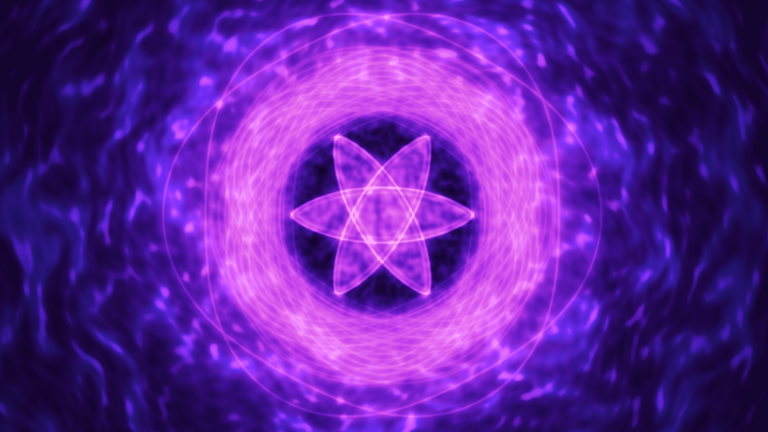
Give the GLSL for this background, as a Shadertoy shader.

```glsl
// A six-petalled light flower inside woven rings, over swirling violet haze.
// Haze, petals and strands all add to one energy value, which a colour ramp
// turns into light. Lengths are in canvas heights, measured from the flower.

const float TAU = 6.2831853;
const vec2 CENTER = vec2(-0.004, 0.002);     // flower, from canvas middle
const float PETAL_LENGTH = 0.211;
const float PETAL_WIDTH = 0.064;
const float PETAL_BLUNTNESS = 0.7;           // 0.5 is an ellipse, 1 a sharp lens
const float BAND_RADIUS = 0.325;
const float BAND_WIDTH = 0.085;
const float STRAND_INNER = 0.238;            // nearest reach of woven circles
const vec2 ELLIPSE_SIZE = vec2(0.208, 0.335);
const vec2 ELLIPSE_STEP = vec2(0.021, 0.017);
const float OUTER_RADIUS = 0.458;
const float OUTER_BULGE = 0.035;
const float OUTER_SHIFT = 0.014;
const float CORE_WIDTH = 0.003;
const float HALO_WIDTH = 0.014;
const vec3 BLUE_MIST = vec3(0.01, 0.07, 0.20);
const vec3 RAMP[7] = vec3[7](
    vec3(0.08, 0.015, 0.19), vec3(0.13, 0.03, 0.32), vec3(0.23, 0.06, 0.56),
    vec3(0.43, 0.11, 0.79), vec3(0.74, 0.23, 0.92), vec3(0.89, 0.41, 0.94),
    vec3(0.98, 0.66, 0.99));

vec2 gradientAt(vec2 cell, float period) {
    cell.x = mod(cell.x, period);
    float h = fract(sin(dot(cell, vec2(127.1, 311.7))) * 43758.5);
    return vec2(cos(h * TAU), sin(h * TAU));
}

// Gradient noise that repeats along x, so it can close around a circle
float noise(vec2 p, float period) {
    vec2 i = floor(p), f = p - i;
    vec2 u = f * f * f * (f * (f * 6.0 - 15.0) + 10.0);
    vec2 e = vec2(1.0, 0.0);
    float low = mix(dot(gradientAt(i, period), f),
                    dot(gradientAt(i + e, period), f - e), u.x);
    float high = mix(dot(gradientAt(i + e.yx, period), f - e.yx),
                     dot(gradientAt(i + e.xx, period), f - e.xx), u.x);
    return mix(low, high, u.y);
}

float bell(float x, float width) {
    return exp(-x * x / (width * width));
}

// Bright thread with a soft halo
float strand(float d) {
    float core = max(CORE_WIDTH, 0.8 / iResolution.y);
    return 0.8 * bell(d, core) + 0.32 * bell(d, HALO_WIDTH);
}

float ellipseDistance(vec2 p, vec2 size) {
    float k = length(p / size);
    return k * (k - 1.0) / max(length(p / (size * size)), 1e-4);
}

// Full-bodied leaf lying along x, pointed at both ends
float petalDistance(vec2 p) {
    float t = abs(p.x) / PETAL_LENGTH;
    float body = max(1.0 - t * t, 0.002);
    float edge = PETAL_WIDTH * pow(body, PETAL_BLUNTNESS);
    float slope = 2.0 * PETAL_BLUNTNESS * t * edge / (body * PETAL_LENGTH);
    return max((abs(p.y) - edge) / sqrt(1.0 + slope * slope), abs(p.x) - PETAL_LENGTH);
}

vec3 ramp(float energy) {
    vec3 color = RAMP[0];
    for (int i = 1; i < 7; i++)
        color = mix(color, RAMP[i], clamp(energy - float(i - 1), 0.0, 1.0));
    return color;
}

void mainImage(out vec4 fragColor, in vec2 fragCoord) {
    vec2 p = (fragCoord - 0.5 * iResolution.xy) / iResolution.y - CENTER;
    float r = length(p), angle = atan(p.y, p.x + 1e-6), turn = angle / TAU;

    // Swirling haze, stretched along the circles
    float warp = noise(p * 5.0, 512.0);
    float broad = noise(vec2(turn * 20.0 + r * 3.0, r * 9.0 + warp), 20.0);
    float streak = noise(vec2(turn * 58.0 - r * 9.0, r * 24.0 + 2.0 * warp), 58.0);
    float fine = noise(vec2(turn * 110.0 + r * 14.0, r * 46.0 + 2.0 * warp), 110.0);
    float marble = noise(p * 28.0 + 3.0 * warp, 512.0) + 0.6 * noise(p * 60.0, 512.0);
    float outside = smoothstep(0.25, 0.5, r);
    float energy = min(2.8, 5.7 * exp(-r * r / 0.285));
    energy += (1.2 * broad + 0.9 * streak + 0.6 * fine) * mix(0.45, 1.0, outside);
    energy += smoothstep(0.2, 0.6, streak + 0.5 * fine) * outside;

    // Glowing band and the dark notches between the petals
    energy += 1.05 * bell(r - BAND_RADIUS, BAND_WIDTH);
    energy -= (1.9 - 1.6 * marble) * bell(r - 0.175, 0.05);

    // Ellipses and shifted circles woven into a rosette
    float light = 0.0;
    for (int k = 0; k < 6; k++) {
        float a = float(k) * TAU / 6.0;
        vec2 axis = vec2(cos(a), sin(a));
        vec2 q = vec2(dot(p, axis), axis.x * p.y - axis.y * p.x);
        for (int j = 0; j < 4; j++) {
            float s = float(j), shift = 0.045 + 0.018 * s;
            if (k < 3) light += 0.75 * strand(ellipseDistance(q, ELLIPSE_SIZE + s * ELLIPSE_STEP));
            if (j < 3) light += 0.5 * strand(length(q - vec2(shift, 0.0)) - STRAND_INNER - shift);
        }
    }

    // Rounded triangles in mirrored pairs, the widest framing everything
    float wave = cos(3.0 * angle);
    for (int k = 0; k < 2; k++) {
        float side = float(k) * 2.0 - 1.0;
        float reach = OUTER_BULGE * wave + OUTER_SHIFT * cos(angle);
        light += 1.2 * strand(r - OUTER_RADIUS - side * reach);
        for (int j = 0; j < 2; j++) {
            float s = float(j);
            light += 0.5 * strand(r - 0.345 - 0.026 * s - side * (0.034 - 0.01 * s) * wave);
        }
    }
    light = 2.0 * (1.0 - exp(-0.55 * light));

    // Three crossing leaves form the petals, each with a double rim
    float fill = 0.0, rim = 0.0;
    for (int k = 0; k < 3; k++) {
        float a = float(k) * TAU / 6.0;
        vec2 q = vec2(cos(a) * p.x + sin(a) * p.y, cos(a) * p.y - sin(a) * p.x);
        float d = petalDistance(q);
        fill += smoothstep(0.004, -0.004, d);
        rim += strand(d) + 0.3 * bell(d + 0.012, 0.004);
        rim += 0.7 * bell(length(vec2(abs(q.x) - PETAL_LENGTH, q.y)), 0.012);
    }
    float petal = 2.95 + 0.42 * fill + 1.3 * marble;
    energy = mix(energy, petal, min(fill, 1.0)) + light + 1.5 * rim;

    // Blue mist tints the outer haze
    float mist = smoothstep(-0.05, 0.45, broad + 0.7 * streak) * outside;
    vec3 color = ramp(energy) + BLUE_MIST * mist * exp(-r * r);
    fragColor = vec4(clamp(color, 0.0, 1.0), 1.0);
}
```
